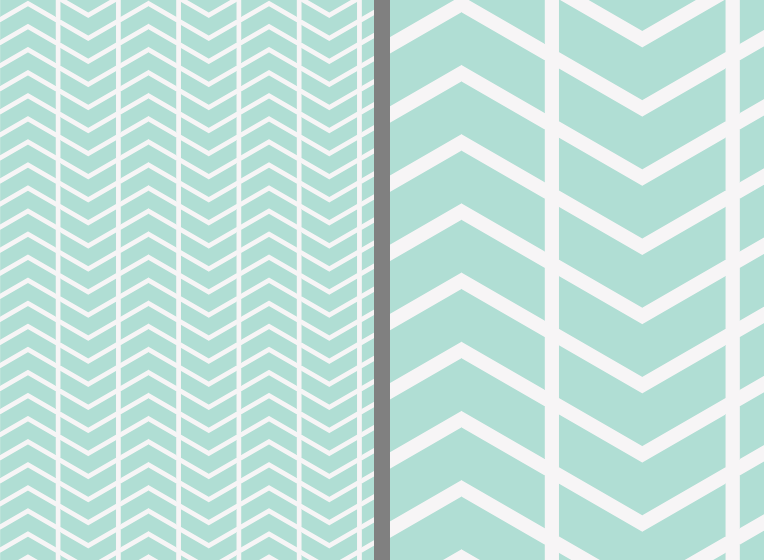
Left, the full canvas; right, a detail of the centre.
A WebGL 1 fragment shader for this pattern:

```glsl
precision mediump float;

// Mint chevron stripes: white zigzag lines stacked down the canvas and
// crossed by white vertical bars halfway between peaks and valleys.
// Lengths are in columns, one column being the gap between two bars.

uniform vec2 u_resolution;

const float COLUMNS = 6.206;      // columns across the canvas
const float ROW_GAP = 0.3827;     // vertical spacing of the zigzags
const float HALF_WIDTH = 0.0394;  // half the thickness of every line

// Distance to the nearest multiple of the period.
float repeatDistance(float x, float period) {
  return abs(mod(x + 0.5 * period, period) - 0.5 * period);
}

void main() {
  float columnUnit = COLUMNS / u_resolution.x;
  float across = gl_FragCoord.x * columnUnit + 0.036;
  float depth = (u_resolution.y - gl_FragCoord.y) * columnUnit;

  // Vertical bars
  float bar = repeatDistance(across, 1.0);

  // Zigzags sloping at 30 degrees, with mitred peaks and valleys
  float drop = 0.577 * repeatDistance(across - 0.5, 2.0);
  float zigzag = 0.866 * repeatDistance(depth - 0.441 - drop, ROW_GAP);

  // Lines over the background, with edges about one pixel soft
  float edge = min(bar, zigzag) - HALF_WIDTH;
  float ink = 1.0 - smoothstep(-0.6 * columnUnit, 0.6 * columnUnit, edge);
  vec3 mint = vec3(0.69, 0.87, 0.83);
  vec3 white = vec3(0.97, 0.96, 0.965);
  gl_FragColor = vec4(mix(mint, white, ink), 1.0);
}
```
